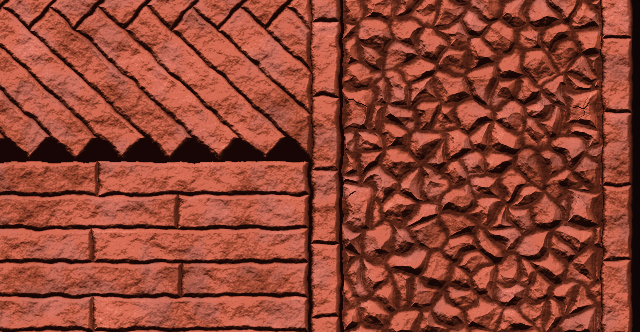
A Shadertoy shader for this texture:

```glsl
// A red masonry wall: herringbone and coursed bricks, two upright brick strips
// and a field of chipped stones. Distance functions and cellular noise form a
// height map, which is lit from above and mapped to a terracotta colour ramp.

const float CELL = 0.078;      // mean stone spacing, in canvas heights
const float FIELD_L = 1.033;   // stone field, left and right limits
const float FIELD_R = 1.812;

float hash(vec2 p) {
    return fract(sin(dot(p, vec2(127.1, 311.7))) * 43758.5);
}

vec2 hash2(vec2 p) {
    return vec2(hash(p), hash(p + 19.3));
}

// Layered, rotated sines for weathered surfaces
float roughness(vec2 p) {
    float sum = 0.0, amp = 0.5;
    for (int i = 0; i < 5; i++) {
        p = mat2(0.8, 0.6, -0.6, 0.8) * p * 1.85 + 1.7;
        sum += amp * sin(p.x + 1.3 * sin(p.y * 0.8)) * sin(p.y + 1.1 * sin(p.x * 0.7));
        amp *= 0.55;
    }
    return sum;
}

// Cellular noise: x = distance to cell border, y = cell id; toSeed leads to the seed
vec2 cellular(vec2 p, out vec2 toSeed) {
    vec2 base = floor(p), nearest = base;
    float best = 9.0;
    for (int j = -1; j <= 1; j++)
    for (int i = -1; i <= 1; i++) {
        vec2 c = base + vec2(i, j);
        vec2 r = c + 0.05 + 0.9 * hash2(c) - p;
        if (dot(r, r) < best) { best = dot(r, r); toSeed = r; nearest = c; }
    }
    float border = 9.0;
    for (int j = -2; j <= 2; j++)
    for (int i = -2; i <= 2; i++) {
        vec2 c = nearest + vec2(i, j);
        vec2 r = c + 0.05 + 0.9 * hash2(c) - p;
        vec2 d = r - toSeed;
        if (dot(d, d) > 1e-4) border = min(border, dot(0.5 * (r + toSeed), normalize(d)));
    }
    return vec2(border, hash(nearest + 7.0));
}

// Positive inside a box
float boxInside(vec2 p, vec2 halfSize) {
    vec2 d = halfSize - abs(p);
    return min(d.x, d.y);
}

// Brick patterns return x = inside distance, y = brick id
vec2 herringbone(vec2 p, float right, float bottom) {
    const float WIDTH = 0.096, STEP = 0.1045, LENGTH = 0.58;
    float s = dot(p, vec2(0.736, -0.677)) - 0.0284;
    float w = dot(p, vec2(0.677, 0.736)) - 0.730;
    float k = floor(w / WIDTH);
    float across = w - k * WIDTH;
    float end = k * STEP;
    float d = min(min(across, WIDTH - across), min(end - s, s - end + LENGTH));
    if (s < end - LENGTH) {    // crossing bricks above the long ones
        k = ceil((s + LENGTH) / STEP);
        float along = k * STEP - LENGTH - s;
        d = min(min(along, STEP - along), w - k * WIDTH);
        k += 40.0;
    }
    return vec2(min(d, min(right - p.x, p.y - bottom)), hash(vec2(k, 3.0)));
}

vec2 courses(vec2 p, float right, float top) {
    const float ROW = 0.102;
    float row = floor((top - p.y) / ROW);
    float y = fract((top - p.y) / ROW) - 0.5;
    float joint = mix(0.289, 0.545, mod(row, 2.0)) + 0.02 * (hash(vec2(row, 5.0)) - 0.5);
    float d = min(ROW * (0.5 - abs(y)), min(abs(p.x - joint), right - p.x));
    return vec2(min(d, top - p.y), hash(vec2(row, step(joint, p.x))));
}

vec2 uprightStrip(vec2 p, float centre, float halfWidth, float start, float period) {
    float row = floor((p.y - start) / period);
    float y = p.y - start - (row + 0.5) * period;
    return vec2(boxInside(vec2(p.x - centre, y), vec2(halfWidth, 0.5 * period)), hash(vec2(row, centre)));
}

// Stones return x = height, y = openness to light, z = id
vec3 stoneField(vec2 p) {
    p += 0.008 * vec2(sin(p.y * 43.0 + 2.0 * sin(p.x * 31.0)), sin(p.x * 47.0 + 2.0 * sin(p.y * 29.0)));
    vec2 toSeed;
    vec2 cell = cellular(p / CELL, toSeed);
    float block = -1.0;        // larger stones along both sides
    for (int i = 0; i < 2; i++) {
        float n = float(i);
        block = max(block, boxInside(p - vec2(1.078, 0.672 - 0.29 * n), vec2(0.044, 0.066)));
        block = max(block, boxInside(p - vec2(1.755, 0.675 - 0.30 * n), vec2(0.05, 0.055)));
    }
    float edge = block > 0.0 ? block / CELL : min(cell.x, -block / CELL);
    edge = min(edge, min(p.x - FIELD_L, FIELD_R - p.x) / CELL);
    vec2 tilt = block > 0.0 ? vec2(0.0) : 1.3 * (hash2(vec2(cell.y, 2.0)) - 0.5);
    float roof = min(dot(tilt, toSeed), 0.05 + dot(vec2(-tilt.y, tilt.x), toSeed));
    float h = max(0.0, min(1.15 * (edge - 0.075), 0.16 + 0.18 * cell.y + roof));
    return vec3(0.075 * h, mix(0.4, 1.0, smoothstep(0.02, 0.2, edge)), cell.y);
}

vec3 wall(vec2 p) {
    float bump = roughness(p * 20.0);
    vec2 q = p + 0.007 * vec2(bump, roughness(p.yx * 17.0 + 4.0));
    vec3 surface;
    if (q.x > FIELD_L && q.x < FIELD_R) {
        surface = stoneField(q);
    } else {
        vec2 b = q.y > 0.513 ? herringbone(q, 0.937, 0.511) : courses(q, 0.928, 0.515);
        if (q.x > 0.937) b = uprightStrip(q, 0.981, 0.042, 0.046, 0.222);
        if (q.x > FIELD_R) b = uprightStrip(q, 1.859, 0.045, -0.008, 0.2235);
        surface = vec3(0.016 * smoothstep(-0.003, 0.013, b.x), smoothstep(-0.004, 0.007, b.x), b.y);
    }
    surface.x += 0.0095 * bump;
    return surface;
}

vec3 terracotta(float v) {
    vec3 c = mix(vec3(0.09, 0.025, 0.02), vec3(0.32, 0.13, 0.08), smoothstep(0.02, 0.25, v));
    c = mix(c, vec3(0.62, 0.28, 0.19), smoothstep(0.22, 0.5, v));
    c = mix(c, vec3(0.84, 0.42, 0.33), smoothstep(0.46, 0.72, v));
    return mix(c, vec3(0.95, 0.57, 0.47), smoothstep(0.8, 1.1, v));
}

void mainImage(out vec4 fragColor, in vec2 fragCoord) {
    vec2 p = fragCoord / iResolution.y;
    const float EPS = 0.003;
    vec3 here = wall(p);
    vec2 slope = vec2(wall(p + vec2(EPS, 0.0)).x, wall(p + vec2(0.0, EPS)).x) - here.x;

    // Light from above, with a short cast shadow
    vec3 normal = normalize(vec3(-slope / EPS, 1.0));
    float light = 0.08 + 0.92 * max(0.0, dot(normal, normalize(vec3(-0.12, 0.65, 0.75))));
    float blocker = wall(p + vec2(-0.002, 0.013)).x - here.x;
    float shadow = 1.0 - 0.5 * smoothstep(0.005, 0.02, blocker);

    // Grain, stains and brick-to-brick variation
    vec2 toPit;
    cellular(p * 150.0, toPit);
    float grain = length(toPit) - 0.4;
    float stain = roughness(p * 6.0 + 9.0);
    float value = light * here.y * shadow * (0.75 + 0.18 * here.z + 0.22 * stain);
    value *= 1.0 - 0.25 * grain;

    vec3 col = terracotta(value);
    float dust = smoothstep(-0.1, 0.5, roughness(p * 11.0 + 2.0)) * smoothstep(0.25, 0.5, value);
    col = mix(col, vec3(0.75, 0.42, 0.37) * (0.4 + 0.85 * value), 0.65 * dust);
    col = mix(col, vec3(0.055, 0.025, 0.025), smoothstep(1.898, 1.912, p.x));
    fragColor = vec4(col, 1.0);
}
```
